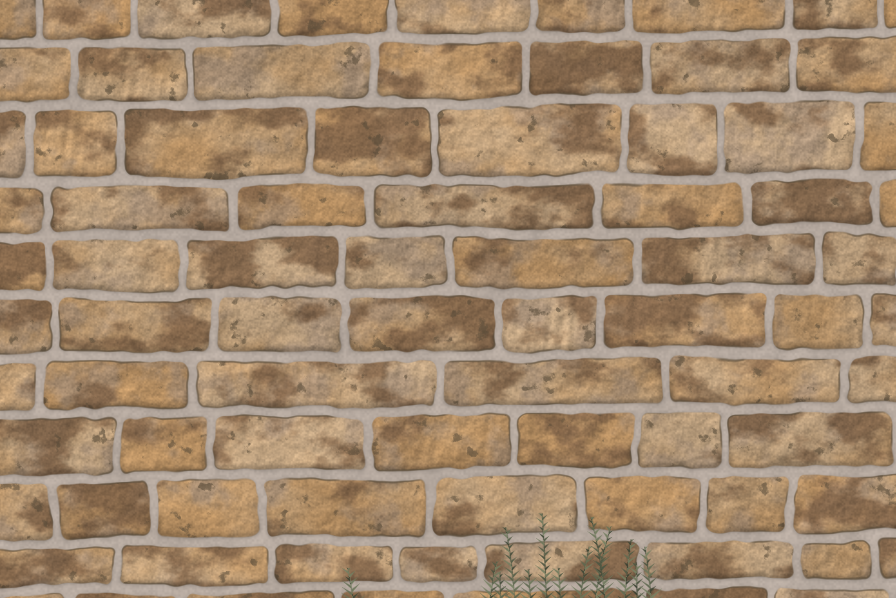
Write a WebGL 2 fragment shader that draws this texture.

```glsl
#version 300 es
// Weathered sandstone wall: uneven courses, pale mortar, and sprigs growing at the foot.
precision highp float;
uniform vec2 u_resolution;
out vec4 fragColor;

const vec3 TAN    = vec3(0.74, 0.63, 0.50);
const vec3 OCHRE  = vec3(0.69, 0.54, 0.37);
const vec3 GREY   = vec3(0.60, 0.52, 0.45);
const vec3 UMBER  = vec3(0.48, 0.37, 0.27);
const vec3 CREASE = vec3(0.34, 0.29, 0.22);
const vec3 MORTAR = vec3(0.72, 0.67, 0.63);
const vec3 LEAF_DARK  = vec3(0.22, 0.25, 0.19);
const vec3 LEAF_LIGHT = vec3(0.47, 0.51, 0.39);

// Lengths are fractions of the canvas height.
const int COURSE_COUNT = 11;
// Each course, bottom up: lower edge, first joint, mean stone length.
const vec3 COURSES[COURSE_COUNT] = vec3[](
  vec3(-0.100, 0.10, 0.230), vec3(0.012, 0.19, 0.219), vec3(0.090, 0.06, 0.217),
  vec3(0.201, 0.16, 0.218), vec3(0.307, 0.07, 0.328), vec3(0.400, 0.14, 0.221),
  vec3(0.504, 0.04, 0.255), vec3(0.604, 0.13, 0.271), vec3(0.693, 0.00, 0.247),
  vec3(0.822, 0.12, 0.250), vec3(0.928, 0.06, 0.202));
const float WALL_TOP = 1.03;
const float COURSE_SLOPE = 0.009;
const float JOINT_JITTER = 0.5;
const vec2  MORTAR_HALF = vec2(0.0065, 0.0080);
const float CORNER = 0.011;
const float RELIEF = 1.15;
const int   STEM_COUNT = 13;
const float LEAF_SPACING = 0.012;

float hash(vec2 p) {
  vec3 q = fract(p.xyx * 0.1031);
  q += dot(q, q.yzx + 33.33);
  return fract((q.x + q.y) * q.z);
}

float noise(vec2 p) {
  vec2 i = floor(p), f = fract(p);
  f = f * f * (3.0 - 2.0 * f);
  return mix(mix(hash(i), hash(i + vec2(1, 0)), f.x),
             mix(hash(i + vec2(0, 1)), hash(i + 1.0), f.x), f.y);
}

float fbm(vec2 p) {
  float sum = 0.0, amp = 0.5;
  for (int i = 0; i < 5; i++) {
    sum += amp * noise(p);
    p = mat2(1.6, 1.2, -1.2, 1.6) * p + 17.0;
    amp *= 0.5;
  }
  return sum;
}

// Joint position in units of the course's mean stone length.
float joint(float i, float row) {
  return i + JOINT_JITTER * (hash(vec2(i + 40.0, row * 7.0 + 3.0)) - 0.5);
}

// Signed distance to the nearest stone; id receives its column and course.
float stoneDistance(vec2 p, out vec2 id, out vec2 local) {
  p.y -= COURSE_SLOPE * p.x;
  int row = 0;
  for (int k = 1; k < COURSE_COUNT; k++) if (p.y > COURSES[k].x) row = k;
  vec3 course = COURSES[row];
  float top = row < COURSE_COUNT - 1 ? COURSES[row + 1].x : WALL_TOP;
  float r = float(row), u = (p.x - course.y) / course.z, i = floor(u);
  if (u < joint(i, r)) i -= 1.0;
  else if (u > joint(i + 1.0, r)) i += 1.0;
  id = vec2(i + 20.0, r);
  vec2 lo = vec2(course.y + course.z * joint(i, r), course.x);
  vec2 hi = vec2(course.y + course.z * joint(i + 1.0, r), top);
  vec2 halfSize = 0.5 * (hi - lo) - MORTAR_HALF - 0.002 * hash(id + 5.0);
  local = (p - 0.5 * (lo + hi)) / halfSize;
  vec2 q = abs(local) * halfSize - halfSize + CORNER;
  return length(max(q, 0.0)) + min(max(q.x, q.y), 0.0) - CORNER;
}

// Broken rock face with slanted, near-vertical chisel marks.
float rockHeight(vec2 p, vec2 id) {
  float slant = 30.0 * (hash(id + 11.0) - 0.5);
  float marks = noise(vec2(p.x * 95.0 + slant * p.y, p.y * 13.0) + id * 9.0);
  return fbm(p * 24.0 + id * 7.3) + 0.28 * hash(id + 2.0) * marks;
}

vec3 stoneColour(vec2 p, vec2 id, vec2 local) {
  float patches = fbm(p * vec2(10.0, 14.0) + id * 3.7), grain = noise(p * 330.0);
  vec3 c = mix(TAN, OCHRE, smoothstep(0.15, 0.85, 0.6 * hash(id) + 0.9 * patches - 0.2));
  c = mix(c, GREY, 0.6 * smoothstep(0.45, 0.7, fbm(p * 17.0 + id + 31.0)));
  float weather = hash(id + 23.0);
  float stain = fbm(p * vec2(13.0, 20.0) + id * 5.1) + 0.16 * weather * weather + 0.05 * local.y;
  c = mix(c, UMBER, 0.85 * smoothstep(0.53, 0.74, stain));
  float relief = rockHeight(p, id) - rockHeight(p + vec2(-0.002, 0.004), id);
  c *= 1.0 + RELIEF * relief + 0.12 * (grain - 0.5) + 0.10 * (hash(id + 8.0) - 0.5);
  float pits = smoothstep(0.67, 0.78, fbm(p * 45.0 + id * 2.3));
  return mix(c, CREASE, 0.6 * pits);
}

// Paints upright stems with alternating narrow leaves.
vec3 addSprigs(vec3 c, vec2 p, float aa) {
  for (int i = 0; i < STEM_COUNT; i++) {
    float n = float(i), h = hash(vec2(n, 71.0));
    float root = i == 0 ? 0.59 : mix(0.78, 1.11, (n + 0.6 * h) / float(STEM_COUNT));
    float height = i == 0 ? 0.05 : mix(0.04, 0.15, hash(vec2(n, 83.0)));
    float x = p.x - root - (h - 0.5) * p.y * (0.3 + 2.0 * p.y), side = abs(x);
    float v = (p.y - 0.8 * side) / LEAF_SPACING + (x > 0.0 ? 0.5 : 0.0);
    float leafHash = hash(vec2(floor(v) + 9.0, n * 2.0 + step(0.0, x)));
    float reach = 0.018 * (0.5 + 0.6 * leafHash) * (1.1 - 0.6 * p.y / height);
    float leaf = abs(fract(v) - 0.5) * LEAF_SPACING - 0.0028 * (1.0 - side / reach);
    float d = max(min(max(leaf, side - reach), side - 0.001), p.y - height);
    c = mix(c, mix(LEAF_DARK, LEAF_LIGHT, leafHash), 0.9 * (1.0 - smoothstep(-aa, aa, d)));
  }
  return c;
}

void main() {
  vec2 p = gl_FragCoord.xy / u_resolution.y;
  float aa = 1.0 / u_resolution.y;
  // Ragged outlines: a slow wander plus fine chipping.
  vec2 warp = 0.011 * (vec2(noise(p * 9.0), noise(p * 8.0 + 50.0)) - 0.5)
            + 0.006 * (vec2(noise(p * 48.0 + 20.0), noise(p * 44.0 + 70.0)) - 0.5);
  vec2 id, local;
  float d = stoneDistance(p + warp, id, local);

  // Mortar, with a soft shadow beneath each stone.
  vec3 colour = MORTAR * (0.90 + 0.14 * fbm(p * 30.0) + 0.07 * noise(p * 260.0));
  float under = smoothstep(0.3, -0.9, local.y);
  colour *= 1.0 - (0.08 + 0.14 * under) * exp(-max(d, 0.0) / 0.003);

  // Stone face, darker at its lower lip and along broken cracks on the rim.
  vec3 stone = stoneColour(p, id, local);
  stone *= 1.0 - 0.22 * under * smoothstep(-0.012, 0.0, d);
  colour = mix(colour, stone, 1.0 - smoothstep(-aa, aa, d - 0.0004));
  float crack = smoothstep(0.45, 0.75, noise(p * vec2(22.0, 30.0) + 13.0));
  colour = mix(colour, CREASE, 0.6 * crack * (1.0 - smoothstep(0.0, 0.0012 + aa, abs(d))));

  fragColor = vec4(addSprigs(colour, p, aa), 1.0);
}
```
